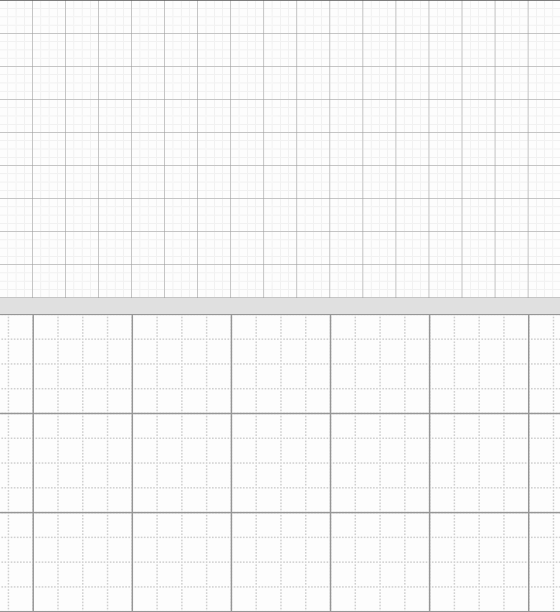
Top, the full canvas; bottom, a detail of the centre.
Give the GLSL for this pattern, as a Shadertoy shader.

```glsl
// Inked length from 0 to t along an axis striped once per unit
vec2 inkedLength(vec2 t, float width) {
    return floor(t) * width + min(fract(t), width);
}

// Share of a pixel covered by stripes centred on multiples of spacing
vec2 stripeCoverage(vec2 p, float spacing, float width, float pixel) {
    vec2 t = p / spacing + 0.5 * width / spacing;
    float halfPixel = 0.5 * pixel / spacing;
    vec2 span = inkedLength(t + halfPixel, width / spacing)
              - inkedLength(t - halfPixel, width / spacing);
    return span / (2.0 * halfPixel);
}

void mainImage(out vec4 fragColor, in vec2 fragCoord) {
    // One unit is one major cell, measured from the top left
    float cellSize = 0.11085 * iResolution.y;
    float pixel = 1.0 / cellSize;
    vec2 cell = vec2(fragCoord.x, iResolution.y - fragCoord.y) / cellSize;
    cell -= vec2(-0.014, 0.011);

    float lineWidth = 0.0148;
    vec2 major = stripeCoverage(cell, 1.0, lineWidth, pixel);
    vec2 minor = stripeCoverage(cell, 0.25, lineWidth, pixel);

    // Tiny dots run along each minor line
    vec2 dots = stripeCoverage(cell, 0.03125, 0.0165, pixel);
    minor *= dots.yx;

    float minorInk = max(minor.x, minor.y);
    float majorInk = 1.0 - (1.0 - major.x) * (1.0 - major.y);

    // Pale paper, faint subdivisions, then the grey main grid
    vec3 color = mix(vec3(0.992), vec3(0.81), minorInk);
    color = mix(color, vec3(0.59), majorInk);

    // Darker rule along the top edge
    float topRule = major.y * step(cell.y, 0.5);
    color = mix(color, vec3(0.2), topRule);

    fragColor = vec4(color, 1.0);
}
```
